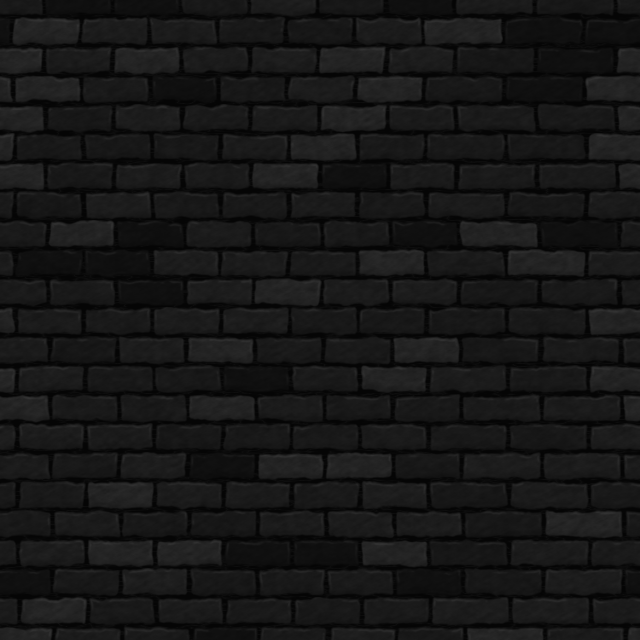
Give the GLSL for this texture, as a three.js fragment shader.

```glsl
// Dark running-bond brick wall: 22 courses of nine bricks, two of each nine wider.
// Each brick is a rounded box with noise-warped edges, its own grey tone,
// a chipped bright rim and fine stone grain, set in near-black mortar.
varying vec2 vUv;

float hash(vec2 p) {
  return fract(sin(dot(p, vec2(127.1, 311.7))) * 43758.5453);
}

float noise(vec2 p) {
  vec2 i = floor(p);
  vec2 f = fract(p);
  f = f * f * (3.0 - 2.0 * f);
  return mix(mix(hash(i), hash(i + vec2(1.0, 0.0)), f.x),
             mix(hash(i + vec2(0.0, 1.0)), hash(i + vec2(1.0, 1.0)), f.x), f.y);
}

float fbm(vec2 p) {
  float sum = 0.0;
  float gain = 0.57;
  for (int i = 0; i < 3; i++) {
    sum += gain * noise(p);
    p = p * 2.03 + 17.3;
    gain *= 0.5;
  }
  return sum;
}

float roundedBox(vec2 p, vec2 halfSize, float radius) {
  vec2 q = abs(p) - halfSize + radius;
  return length(max(q, 0.0)) + min(max(q.x, q.y), 0.0) - radius;
}

void main() {
  // Courses counted down from the top, alternately shifted and drifting right
  float course = (1.0 - vUv.y - 0.026) * 22.07;
  float row = floor(course);
  float odd = mod(row, 2.0);
  float start = 0.02 + 0.049 * odd + (0.010 + 0.005 * odd) * row / 21.0
              + 0.003 * (hash(vec2(row, 3.7)) - 0.5);

  // Runs of six regular, two wide and one regular brick: start, first column, width
  float s = fract(vUv.x - start);
  vec3 run = s < 0.642 ? vec3(0.0, 0.0, 0.107)
           : s < 0.893 ? vec3(0.642, 6.0, 0.1255)
           : vec3(0.893, 8.0, 0.107);
  float col = floor((s - run.x) / run.z);
  vec2 p = vec2(s - run.x - (col + 0.5) * run.z, (0.5 - fract(course)) / 22.07);
  vec2 id = vec2(col + run.y, row + 2.0);
  vec2 seed = id * vec2(13.7, 9.3);

  // Leaning sides and wavy edges
  vec2 q = p;
  q.x += p.y * 0.16 * (hash(id + 5.1) - 0.5);
  q.x += 0.005 * (fbm(p * vec2(20.0, 55.0) + seed + 40.0) - 0.5);
  q.y += 0.009 * (fbm(p * vec2(48.0, 22.0) + seed) - 0.5);
  float d = roundedBox(q, vec2(run.z * 0.5 - 0.0028, 0.0194), 0.004);
  float brick = 1.0 - smoothstep(-0.0022, 0.0016, d);

  // Mostly middle greys with a few dark and a few light bricks
  float pick = hash(id + 0.37);
  float tone = 0.096 + 0.022 * (hash(id + 8.2) - 0.5);
  tone = mix(tone, 0.058, step(pick, 0.12));
  tone = mix(tone, 0.132, step(0.86, pick));

  // Stone grain, with slanted streaks
  float grain = fbm(vUv * vec2(110.0, 150.0)) - 0.5;
  float streak = fbm(vec2(vUv.x + vUv.y * 0.6, vUv.y - vUv.x * 0.5) * vec2(50.0, 160.0)) - 0.5;
  float face = tone * (1.0 + 0.30 * grain + 0.26 * streak);

  // Broken rim light, strongest on top, and shade towards the lower edge
  float chips = smoothstep(0.3, 0.7, fbm(p * vec2(60.0, 90.0) + seed + 21.0));
  float band = exp(-pow((d + 0.0035) / 0.0018, 2.0));
  float upper = smoothstep(-0.012, 0.016, q.y);
  face += band * chips * (0.012 + 0.036 * upper);
  face *= mix(0.84, 1.04, smoothstep(-0.019, -0.008, q.y));

  // Mortar with faint thin ridges
  float ridge = 1.0 - abs(2.0 * fbm(vUv * vec2(38.0, 170.0) + 6.0) - 1.0);
  float mortar = 0.018 + 0.035 * pow(ridge, 7.0);

  gl_FragColor = vec4(vec3(mix(mortar, face, brick)), 1.0);
}
```
